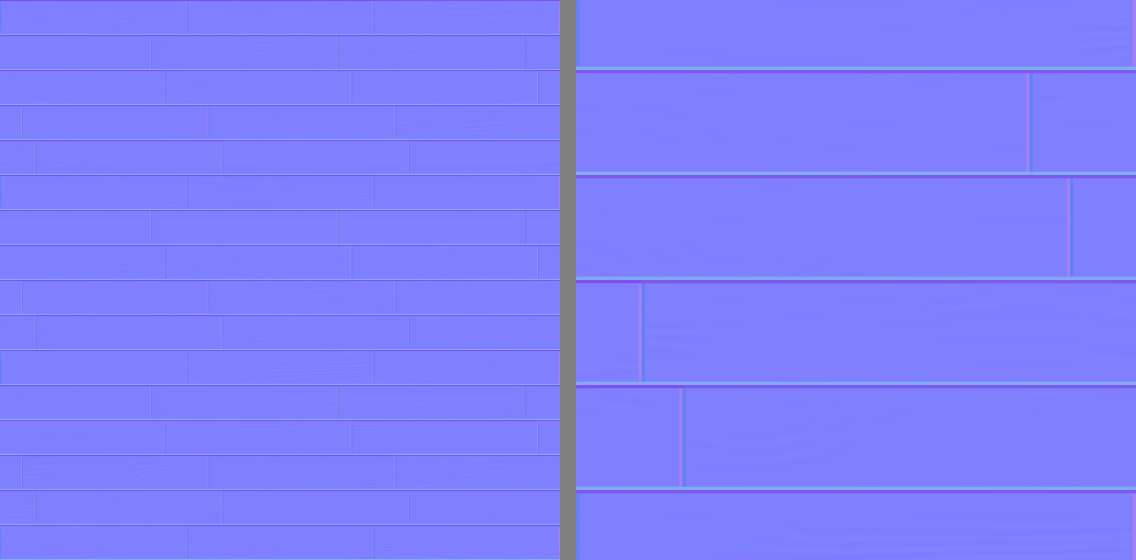
Left: the whole. Right: its middle third, enlarged.
This texture map is drawn by a WebGL 2 fragment shader. Its source:

```glsl
#version 300 es
precision highp float;
// Tangent-space normal map of staggered wooden floor planks with faint grain.

uniform vec2 u_resolution;
out vec4 fragColor;

const float TAU = 6.2831853;
const vec2 PLANKS = vec2(3.0, 16.0);    // planks across and down
const float BEVEL = 1.0 / 512.0;        // bevel width on each side of a seam
const float STAGGER = 0.2;              // largest joint shift, in plank lengths
const float STAGGER_ROWS = 5.0;         // rows before the stagger repeats
const float GRAIN_STRENGTH = 0.0003;

const vec3 FLAT_FACE = vec3(0.50, 0.50, 1.00);
const vec3 LOWER_BEVEL = vec3(0.50, 0.67, 0.95);
const vec3 UPPER_BEVEL = vec3(0.49, 0.35, 0.93);
const vec3 UPPER_BEVEL_STEEP = vec3(0.50, 0.31, 0.94);
const vec3 RIGHT_BEVEL = vec3(0.64, 0.50, 0.96);
const vec3 LEFT_BEVEL = vec3(0.38, 0.51, 0.94);

float hash(vec2 p) {
    vec3 q = fract(vec3(p.xyx) * 0.1031);
    q += dot(q, q.yzx + 33.33);
    return fract((q.x + q.y) * q.z);
}

float noise(vec2 p) {
    vec2 cell = floor(p);
    vec2 f = fract(p);
    f = f * f * (3.0 - 2.0 * f);
    float low = mix(hash(cell), hash(cell + vec2(1.0, 0.0)), f.x);
    float high = mix(hash(cell + vec2(0.0, 1.0)), hash(cell + 1.0), f.x);
    return mix(low, high, f.y);
}

// Height of the wood: patchy bent growth rings plus long fine fibres.
float grainHeight(vec2 p, vec2 seed) {
    float bend = noise(p * vec2(3.0, 1.5) + seed);
    float rings = sin(TAU * (4.0 * p.y + 4.0 * bend));
    float patches = smoothstep(0.3, 0.8, noise(p * vec2(4.0, 2.0) + seed + 17.0));
    float fibres = noise(p * vec2(7.0, 16.0) + vec2(0.0, 3.0 * bend) + seed + 41.0);
    return 0.6 * rings * patches + 0.9 * fibres;
}

vec2 grainSlope(vec2 p, vec2 seed) {
    const float STEP = 0.01;
    float h = grainHeight(p, seed);
    float dx = grainHeight(p + vec2(STEP, 0.0), seed) - h;
    float dy = grainHeight(p + vec2(0.0, STEP), seed) - h;
    return vec2(dx * PLANKS.x / PLANKS.y, dy) / STEP;
}

// Share of a pixel centred at d that lies between two bounds.
float coverage(float d, float from, float to, float pixel) {
    float overlap = min(d + 0.5 * pixel, to) - max(d - 0.5 * pixel, from);
    return clamp(overlap / pixel, 0.0, 1.0);
}

// Paint the two bevels that meet at a seam; d is the signed distance to it.
vec3 paintSeam(vec3 base, float d, vec3 before, vec3 after, float pixel) {
    base = mix(base, before, coverage(d, -BEVEL, 0.0, pixel));
    return mix(base, after, coverage(d, 0.0, BEVEL, pixel));
}

void main() {
    vec2 uv = gl_FragCoord.xy / u_resolution;
    vec2 pixel = 1.0 / u_resolution;

    // Plank layout, with rows counted from the top.
    vec2 grid = vec2(uv.x, 1.0 - uv.y) * PLANKS;
    float row = floor(grid.y);
    grid.x += STAGGER * sin(TAU * row / STAGGER_ROWS);
    vec2 plank = vec2(mod(floor(grid.x), PLANKS.x), row);
    vec2 seamDistance = (grid - floor(grid + 0.5)) / PLANKS;

    // Grain, different on every plank.
    vec2 seed = 90.0 * vec2(hash(plank + 3.0), hash(plank + 57.0));
    vec3 color = FLAT_FACE;
    color.xy += GRAIN_STRENGTH * grainSlope(fract(grid), seed);

    // End joints, then the long seams over them.
    color = paintSeam(color, seamDistance.x, RIGHT_BEVEL, LEFT_BEVEL, pixel.x);
    float steep = step(0.5, hash(plank + 11.0));
    vec3 upper = mix(UPPER_BEVEL, UPPER_BEVEL_STEEP, steep);
    color = paintSeam(color, seamDistance.y, LOWER_BEVEL, upper, pixel.y);

    fragColor = vec4(color, 1.0);
}
```
